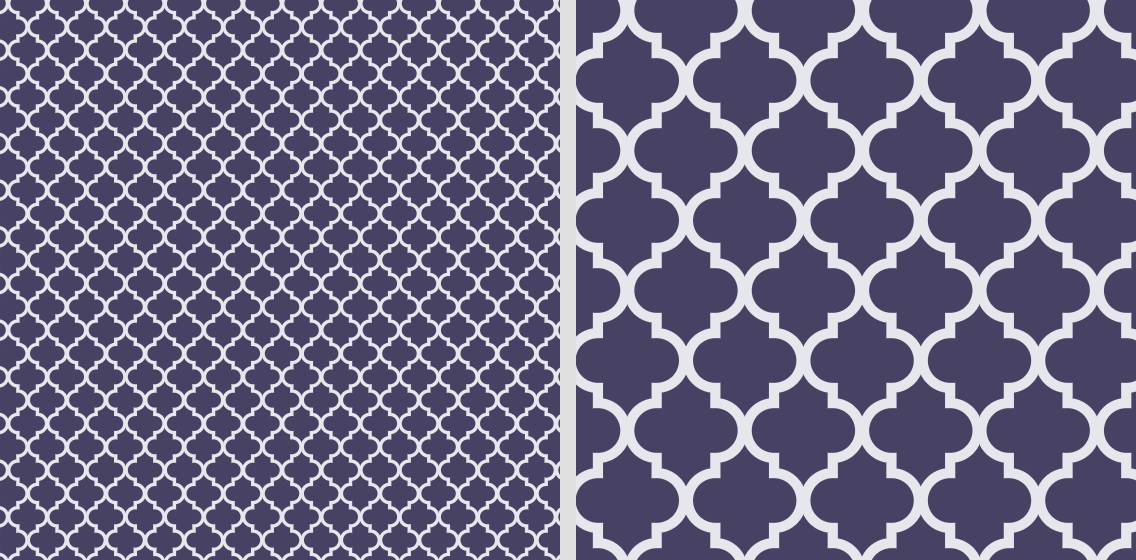
Left, the full canvas; right, a detail of the centre.
This pattern is drawn by a WebGL 2 fragment shader. Its source:

```glsl
#version 300 es
precision highp float;
// Moroccan quatrefoil trellis: pale outlines on plum, in staggered rows.

#define REPEATS vec2(14.31, 12.0)   // periods across and down
#define PHASE vec2(0.207, 0.425)    // tile centre, in periods
#define LOBE_RADIUS 0.01632         // centreline radius of the side lobes
#define HALF_LINE 0.00304           // half the outline width
#define PLUM vec3(0.28, 0.26, 0.39)
#define PALE vec3(0.90, 0.90, 0.93)

uniform vec2 u_resolution;
out vec4 fragColor;

// Side lobe: a semicircular band, cut square where it meets the step.
float lobeBand(vec2 p, float centreX) {
    float radius = length(vec2(max(p.x - centreX, 0.0), p.y));
    float band = abs(radius - LOBE_RADIUS) - HALF_LINE;
    return max(band, centreX - HALF_LINE - p.x);
}

float boxDistance(vec2 p, vec2 halfSize) {
    vec2 d = abs(p) - halfSize;
    return length(max(d, 0.0)) + min(max(d.x, d.y), 0.0);
}

// Outline within one quarter of a period, symmetric under a half turn.
float trellisDistance(vec2 p, vec2 quarter) {
    vec2 middle = 0.5 * quarter;
    float lobes = min(lobeBand(p, middle.x), lobeBand(quarter - p, middle.x));
    vec2 stepSize = vec2(HALF_LINE, middle.y - LOBE_RADIUS + HALF_LINE);
    return min(lobes, boxDistance(p - middle, stepSize));
}

void main() {
    vec2 uv = gl_FragCoord.xy / u_resolution;
    vec2 period = 1.0 / REPEATS;

    // Fold each period onto its first quarter.
    vec2 cell = fract(uv * REPEATS - PHASE + 0.5) - 0.5;
    float d = trellisDistance(abs(cell) * period, 0.5 * period);

    // Blend over one pixel at the edge.
    float pixel = 1.0 / min(u_resolution.x, u_resolution.y);
    float line = clamp(0.5 - d / pixel, 0.0, 1.0);
    fragColor = vec4(mix(PLUM, PALE, line), 1.0);
}
```
